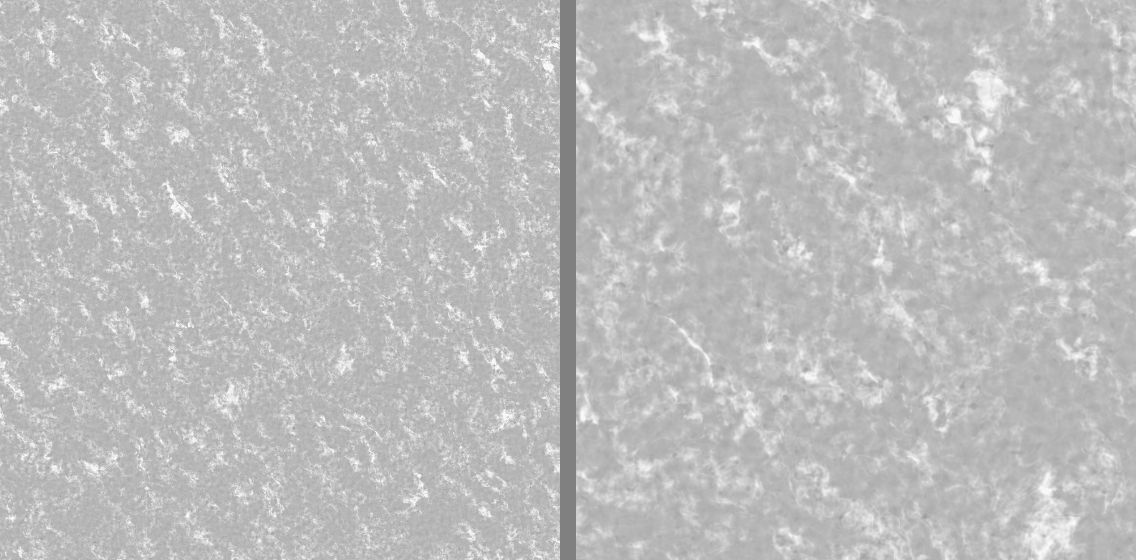
Left: the whole. Right: its middle third, enlarged.
Write a Shadertoy shader that draws this texture.

```glsl
const float BASE_GREY = 0.708;
const vec2 STREAK_DIR = vec2(0.60, -0.80);
const vec2 LIGHT = vec2(-0.22, 0.25);

// Integer hash, one value in 0..1 per lattice cell
float hash(vec2 cell, uint seed) {
    uvec2 q = uvec2(ivec2(cell)) * uvec2(1597u, 3812u) + seed * 7919u;
    uint n = (q.x ^ (q.y * 2699u)) * 747796u + q.y * 28913u;
    n = (n ^ (n >> 15)) * 739981u;
    n = (n ^ (n >> 13)) * 277803u;
    n ^= n >> 16;
    return float(n & 65535u) / 65535.0;
}

// Slope at a lattice corner, measured along the offset from it
float corner(vec2 cell, vec2 offset, uint seed) {
    vec2 slope = vec2(hash(cell, seed), hash(cell, seed + 500u)) * 2.0 - 1.0;
    return dot(slope, offset);
}

// Gradient noise centred on zero
float noise(vec2 p, uint seed) {
    vec2 cell = floor(p);
    vec2 f = fract(p);
    vec2 s = f * f * f * (f * (f * 6.0 - 15.0) + 10.0);
    vec2 x = vec2(1, 0), y = vec2(0, 1);
    float low = mix(corner(cell, f, seed), corner(cell + x, f - x, seed), s.x);
    float high = mix(corner(cell + y, f - y, seed), corner(cell + 1.0, f - 1.0, seed), s.x);
    return mix(low, high, s.y);
}

// Octaves share one orientation, so stretched input stays stretched
float fbm(vec2 p, int octaves, float gain, uint seed) {
    float sum = 0.0, weight = 1.0;
    for (int i = 0; i < octaves; i++) {
        sum += weight * noise(p, seed + uint(i));
        weight *= gain;
        p = p * 1.93 + 7.3;
    }
    return sum;
}

vec2 warp(vec2 p, float frequency, float amount, uint seed) {
    vec2 q = p * frequency;
    return p + amount * vec2(fbm(q, 2, 0.6, seed), fbm(q, 2, 0.6, seed + 9u));
}

// Coordinates across and along the streaks
vec2 streakSpace(vec2 p, vec2 dir) {
    return vec2(dot(p, vec2(-dir.y, dir.x)), dot(p, dir));
}

// Thin crest where a field crosses zero
float crest(float field, float width) {
    return exp(-field * field / (width * width));
}

// Fine relief lit from one side
float emboss(vec2 p, vec2 light, uint seed) {
    return fbm(p + light, 2, 0.7, seed) - fbm(p - light, 2, 0.7, seed);
}

void mainImage(out vec4 fragColor, in vec2 fragCoord) {
    vec2 uv = fragCoord / iResolution.y;
    vec2 ragged = warp(warp(uv, 8.0, 0.03, 11u), 70.0, 0.010, 31u);
    vec2 flow = streakSpace(ragged, STREAK_DIR);

    // Crusty grain, a crinkled net and light from one side
    float grain = fbm(uv * 115.0, 3, 0.75, 111u);
    float net = crest(fbm(ragged * 85.0, 2, 0.6, 171u), 0.07);
    float relief = emboss(uv * 105.0, LIGHT, 131u);
    float pits = smoothstep(0.25, 0.50, noise(uv * 180.0, 151u));

    // Short pale patches drawn out along the streaks, frayed by the grain
    float cloud = fbm(flow * vec2(40.0, 18.0), 4, 0.65, 51u) + 0.22 * grain;
    float patches = smoothstep(-0.20, 0.62, cloud);
    float cores = smoothstep(0.24, 0.70, cloud);

    // Broken bright veins
    float region = smoothstep(0.02, 0.32, fbm(flow * vec2(24.0, 11.0), 2, 0.6, 71u));
    float veins = crest(fbm(flow * vec2(22.0, 8.0), 3, 0.6, 91u), 0.06) * region;
    veins *= smoothstep(-0.35, 0.30, grain + 0.5 * cloud);

    // The plains between the patches stay smoother
    float roughness = 0.5 + 0.7 * smoothstep(-0.15, 0.25, cloud);
    float grey = BASE_GREY + 0.085 * patches + 0.12 * cores + 0.14 * veins;
    grey += roughness * (0.075 * grain + 0.055 * relief + 0.035 * net - 0.07 * pits);
    fragColor = vec4(vec3(clamp(grey, 0.50, 0.97)), 1.0);
}
```
